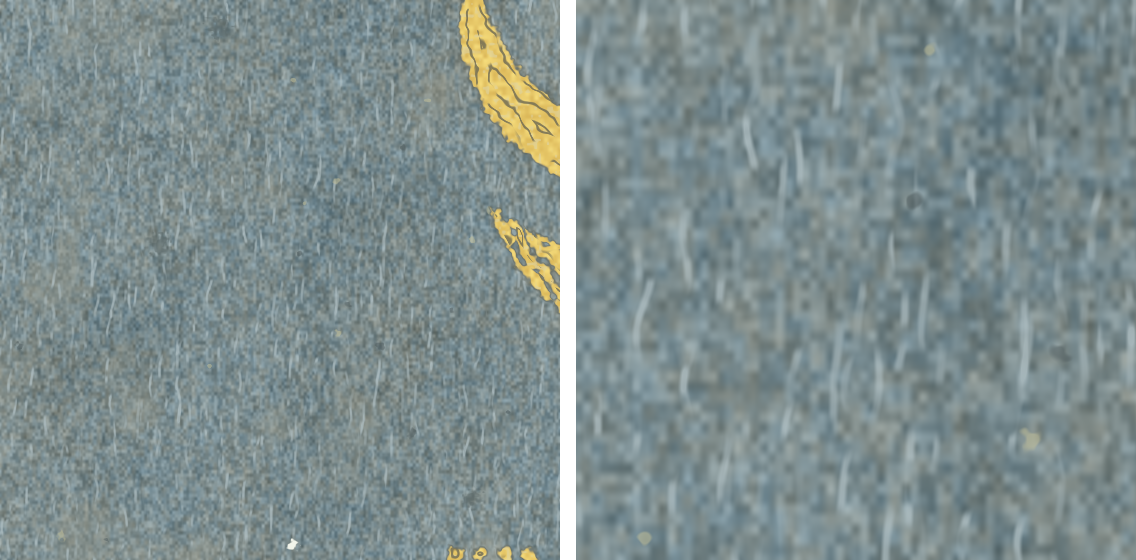
Left, the full canvas; right, a detail of the centre.
Give the GLSL for this texture, as a three.js fragment shader.

```glsl
// Worn blue-grey cloth with fine upright fibres, faint stains and specks,
// and flaking gold leaf at the right edge. Layered value noise makes the cloth;
// arcs with ragged, cracked edges make the leaf.
varying vec2 vUv;

float hash(vec2 p) {
  vec3 q = fract(vec3(p.xyx) * 0.1031);
  q += dot(q, q.yzx + 33.33);
  return fract((q.x + q.y) * q.z);
}

float noise(vec2 p) {
  vec2 i = floor(p), f = fract(p);
  f = f * f * (3.0 - 2.0 * f);
  return mix(mix(hash(i), hash(i + vec2(1.0, 0.0)), f.x),
             mix(hash(i + vec2(0.0, 1.0)), hash(i + 1.0), f.x), f.y);
}

float fbm(vec2 p) {
  float sum = 0.0, gain = 0.53;
  for (int i = 0; i < 4; i++) {
    sum += gain * noise(p);
    p = p * 2.03 + 17.3;
    gain *= 0.5;
  }
  return sum;
}

// Soft disc with an uneven rim
float spot(vec2 p, vec2 centre, float radius) {
  float d = length(p - centre) + (noise(p * 190.0) - 0.5) * radius * 1.5;
  return 1.0 - smoothstep(radius * 0.4, radius * 1.2, d);
}

// One long, thin, broken thread per grid cell, in about half of the cells
float fibres(vec2 p, vec2 grid, float seed) {
  p.x += (noise(p * vec2(18.0, 32.0) + seed) - 0.5) * 0.009;
  vec2 q = p * grid + seed * 3.7;
  q.y += hash(vec2(floor(q.x), seed)) * 5.0;
  vec2 cell = floor(q), f = fract(q);
  float rnd = hash(cell + seed);
  float axis = 0.3 + 0.4 * hash(cell + 31.0) + (f.y - 0.5) * (rnd - 0.5) * 0.3;
  float across = 1.0 - smoothstep(0.0006, 0.0038, abs(f.x - axis) / grid.x);
  float span = 0.25 + 0.25 * hash(cell + 71.0);
  float along = 1.0 - smoothstep(span * 0.5, span, abs(f.y - 0.5));
  float breaks = smoothstep(0.15, 0.75, noise(p * vec2(120.0, 75.0) + seed));
  return across * along * breaks * smoothstep(0.4, 1.0, rnd);
}

vec3 cloth(vec2 p) {
  float blotch = fbm(p * 5.0 + 3.0) - 0.5;
  float weave = noise(p * vec2(130.0, 36.0)) - 0.5;
  float grain = noise(p * vec2(200.0, 165.0) + 9.0) - 0.5;
  float mottle = noise(p * vec2(115.0, 80.0) + 40.0) - 0.5;
  vec3 col = vec3(0.474, 0.537, 0.545);
  col += 0.10 * blotch + 0.085 * weave + 0.165 * grain + 0.075 * mottle;

  // Warm and cool tints, broad and fine
  float tint = (fbm(p * 7.0 + 50.0) - 0.5) * 0.05;
  tint += (noise(p * vec2(130.0, 95.0) + 80.0) - 0.5) * 0.055;
  col += tint * vec3(1.0, 0.1, -0.8);
  float stain = smoothstep(0.56, 0.78, fbm(p * vec2(8.0, 6.0) + 22.0));
  col = mix(col, vec3(0.61, 0.61, 0.55), stain * 0.4);

  float threads = 0.0;
  for (int i = 0; i < 4; i++) {
    float k = float(i);
    threads += fibres(p, vec2(25.0 + 5.0 * k, 8.0 + 3.0 * k), k * 13.0 + 2.0);
  }
  return mix(col, vec3(0.69, 0.75, 0.765), min(threads * 0.75, 0.75));
}

// Small dark and pale flecks scattered over the cloth
vec3 flecks(vec3 col, vec2 p) {
  for (int i = 0; i < 18; i++) {
    float k = float(i);
    vec2 c = vec2(hash(vec2(k, 4.0)), hash(vec2(k, 19.0)));
    float r = 0.003 + 0.005 * hash(vec2(k, 8.0));
    vec3 tone = mod(k, 2.0) < 0.5 ? vec3(0.31, 0.36, 0.37) : vec3(0.76, 0.75, 0.60);
    col = mix(col, tone, spot(p, c, r) * 0.55);
  }
  float smudge = spot(p, vec2(0.39, 0.952), 0.020) + spot(p, vec2(0.283, 0.565), 0.020);
  smudge += spot(p, vec2(0.845, 0.11), 0.016);
  col = mix(col, vec3(0.33, 0.38, 0.38), smudge * 0.5);
  return mix(col, vec3(0.95, 0.96, 0.92), spot(p, vec2(0.523, 0.027), 0.009));
}

// Lays gold where d < 0, with broken cracks that follow its edge
vec3 gild(vec3 col, vec2 p, float d) {
  float depth = d + (noise(p * 26.0 + 3.0) - 0.5) * 0.018 + (noise(p * 90.0) - 0.5) * 0.006;
  float crack = abs(fract(depth / 0.023) - 0.5) * 0.023;
  crack = 1.0 - smoothstep(0.0008, 0.0032, crack);
  crack *= smoothstep(0.33, 0.48, noise(p * 30.0 + 5.0));
  d += (noise(p * 75.0) - 0.5) * 0.012 + (noise(p * 170.0) - 0.5) * 0.006;
  float leaf = 1.0 - smoothstep(-0.0018, 0.0018, d);
  float rim = 1.0 - smoothstep(0.001, 0.006, d);
  vec3 gold = mix(vec3(0.86, 0.72, 0.35), vec3(0.96, 0.86, 0.48), noise(p * 120.0));
  gold = mix(gold, vec3(0.87, 0.83, 0.64), 0.6 * smoothstep(0.65, 0.9, noise(p * 140.0 + 7.0)));
  gold = mix(gold, vec3(0.71, 0.63, 0.42), 0.6 * smoothstep(-0.004, 0.0, d));
  col = mix(col, vec3(0.39, 0.41, 0.37), rim * 0.6);
  return mix(col, mix(gold, vec3(0.45, 0.43, 0.33), crack * 0.85), leaf);
}

void main() {
  vec2 p = vUv;
  vec3 col = flecks(cloth(p), p);

  // Upper crescent between two arcs
  float outer = length(p - vec2(1.138, 0.97)) - 0.316;
  col = gild(col, p, max(outer, 0.306 - length(p - vec2(1.162, 1.075))));

  // Lower wedge, split into slanting strokes
  float reach = length(p - vec2(1.254, 0.755));
  float wedge = max(reach - 0.40, (p.y - 0.628 + 0.55 * (p.x - 0.875)) * 0.87);
  float stroke = abs(fract(reach * 36.0 + noise(p * 24.0)) - 0.5) / 36.0;
  wedge = max(wedge, 0.0035 * smoothstep(0.31, 0.36, reach) - stroke);
  col = gild(col, p, wedge);

  // Row of gold drops on the lower edge
  float drops = 1.0;
  for (int i = 0; i < 4; i++) {
    float k = float(i);
    vec2 c = vec2(0.813 + 0.044 * k, 0.004 + 0.008 * hash(vec2(k, 2.0)));
    drops = min(drops, length(p - c) - 0.008 - 0.005 * hash(vec2(k, 6.0)));
  }
  col = gild(col, p, drops);

  gl_FragColor = vec4(col, 1.0);
}
```
